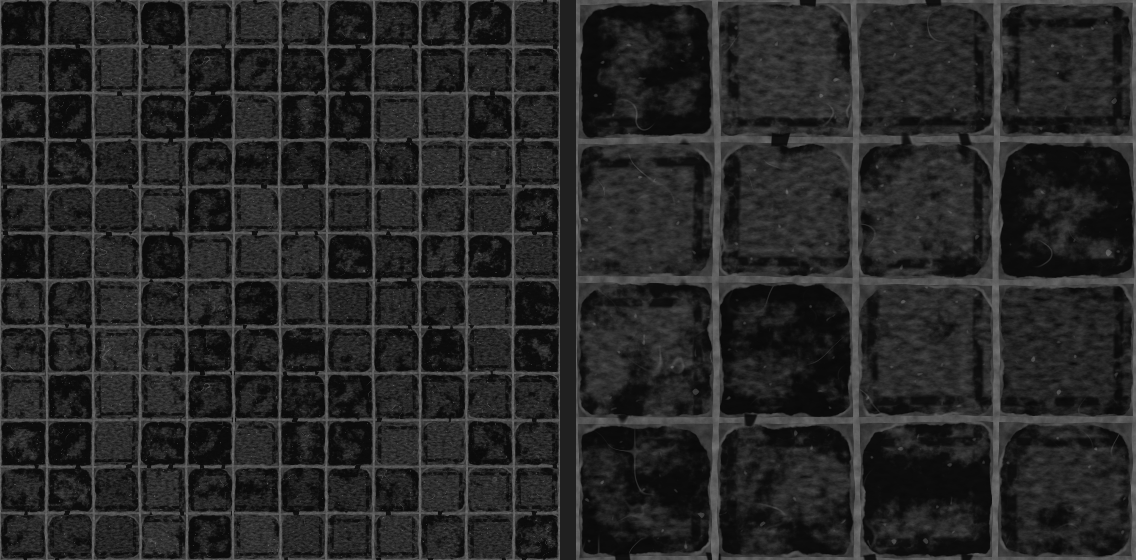
Left: the whole. Right: its middle third, enlarged.
Give the GLSL for this texture, as a WebGL 2 fragment shader.

```glsl
#version 300 es
precision highp float;
// Worn black glazed tiles on a 12 by 12 grid with thin grey grout.
// Each tile is a rounded box with uneven corners; gradient noise adds brushed
// grain, dark stains, soot bands, scratches and flecks. Some rows recur.

#define TILES 12.0         // repeats across and down
#define HALF_SIZE 0.46     // half the side of a tile, in cells
#define GROUT_HALF 0.023   // half the width of a grout line, in cells
#define WOBBLE 0.035       // unevenness of the grid
#define CHIPPING 0.035     // roughness of tile edges
#define GRAIN 0.14         // strength of the brushed grain
#define STAIN 0.90         // strength of the dark stains
#define SOOT 0.032         // darkest grey
#define GLAZE 0.165        // mean grey of a clean tile
#define MORTAR 0.22        // grey of the filled corners
#define GROUT 0.36         // grey of the grout lines

uniform vec2 u_resolution;
out vec4 fragColor;

vec2 hash2(vec2 p) {
  vec3 q = fract(p.xyx * vec3(0.1031, 0.1030, 0.0973));
  q += dot(q, q.yzx + 33.33);
  return fract((q.xx + q.yz) * q.zy);
}

float corner(vec2 cell, vec2 offset, vec2 f) {
  return dot(hash2(cell + offset) * 2.0 - 1.0, f - offset);
}

float gradientNoise(vec2 p) {
  vec2 i = floor(p), f = fract(p);
  vec2 u = f * f * f * (f * (f * 6.0 - 15.0) + 10.0);
  float low = mix(corner(i, vec2(0, 0), f), corner(i, vec2(1, 0), f), u.x);
  float high = mix(corner(i, vec2(0, 1), f), corner(i, vec2(1, 1), f), u.x);
  return mix(low, high, u.y);
}

float fbm(vec2 p) {
  float sum = 0.0, amplitude = 1.0;
  for (int i = 0; i < 4; i++) {
    sum += amplitude * gradientNoise(p);
    p = mat2(1.6, 1.2, -1.2, 1.6) * p + 17.3;
    amplitude *= 0.5;
  }
  return sum;
}

// Rows counted from the top; most of the first five appear twice.
float rowKind(float row) {
  return row < 5.0 ? row : row < 6.0 ? 0.0 : row < 8.0 ? row - 1.0 : row - 7.0;
}

float tileDistance(vec2 p, vec2 radii) {
  float r = p.x < 0.0 ? radii.x : radii.y;
  r = p.y > 0.0 ? 0.10 + 0.20 * r : 0.04 + 0.15 * r * r;
  vec2 c = abs(p) - HALF_SIZE + r;
  return length(max(c, 0.0)) + min(max(c.x, c.y), 0.0) - r;
}

float band(float x, float centre, float width) {
  return 1.0 - smoothstep(width * 0.4, width, abs(x - centre));
}

// Grey of the glaze at f inside a cell; q is its place in the noise.
float glazeTone(vec2 f, vec2 q, float d, vec2 look, vec2 marks) {
  float tone = GLAZE + 0.07 * (look.x - 0.5);
  tone += GRAIN * fbm(q * vec2(11.0, 21.0));

  float stain = fbm(q * 3.1) + 0.8 * (look.y - 0.52) + 0.35 * fbm(q * 14.0);
  stain += 0.35 * smoothstep(-0.16, 0.0, d);
  float dark = STAIN * smoothstep(-0.05, 0.5, stain);

  float broken = smoothstep(-0.35, 0.15, fbm(q * 7.0 + 41.0));
  float soot = band(f.x, 0.12, 0.06) * step(0.45, marks.x);
  soot = max(soot, band(f.x, 0.87, 0.05) * step(marks.x, 0.65));
  soot = max(soot, band(f.y, 0.84, 0.05) * step(0.5, marks.y));
  soot = max(soot, band(f.y, 0.13, 0.05) * step(marks.y, 0.6));
  tone = mix(tone, SOOT, max(dark, 0.85 * soot * broken));

  float crack = 1.0 - smoothstep(0.0, 0.03, abs(gradientNoise(q * 3.7 + 9.0)));
  crack *= smoothstep(0.12, 0.4, gradientNoise(q * 2.3 + 63.0));
  float fleck = smoothstep(0.38, 0.55, gradientNoise(q * 17.0 + 5.0));
  return tone + 0.13 * crack + 0.16 * fleck;
}

void main() {
  vec2 p = gl_FragCoord.xy / u_resolution * TILES;
  float pixel = TILES / min(u_resolution.x, u_resolution.y);
  p += WOBBLE * vec2(gradientNoise(p * 0.8 + 3.0), gradientNoise(p * 0.9 + 71.0));

  // Cell, its identity and its own noise space
  vec2 cell = mod(floor(p), TILES), f = fract(p);
  vec2 id = vec2(cell.x, rowKind(TILES - 1.0 - cell.y));
  vec2 q = f + id * 3.0;
  vec2 look = hash2(id + 11.0), marks = hash2(id + 47.0);

  // Tile over rough mortar, with a pale chipped rim
  float d = tileDistance(f - 0.5, hash2(id + 83.0)) + CHIPPING * fbm(q * 6.0);
  float grey = MORTAR + 0.11 * fbm(q * 12.0);
  grey = mix(glazeTone(f, q, d, look, marks), grey, smoothstep(-pixel, pixel, d));
  float rim = 1.0 - smoothstep(0.0, 0.012 + pixel, abs(d - 0.012));
  grey += 0.11 * rim * smoothstep(-0.15, 0.3, gradientNoise(q * 4.0 + 29.0));

  // Grout: bright upright lines, duller level ones
  vec2 line = abs(fract(p + 0.5) - 0.5);
  float halfWidth = GROUT_HALF + 0.016 * gradientNoise(p * 5.0);
  vec2 grout = 1.0 - smoothstep(halfWidth - pixel * 0.5, halfWidth + pixel * 0.5, line);
  float groutTone = GROUT + 0.12 * fbm(p * 13.0);
  grey = mix(grey, groutTone - 0.02, grout.y);
  grey = mix(grey, groutTone + 0.02, grout.x);

  // Black chips along the level joints
  float chip = smoothstep(0.2, 0.27, gradientNoise(p * vec2(4.5, 2.0) + 19.0));
  chip *= 1.0 - smoothstep(0.035, 0.055, line.y + 0.02 * fbm(p * 9.0));
  grey = mix(grey, SOOT, 0.9 * chip * (1.0 - grout.x));

  fragColor = vec4(vec3(clamp(grey, 0.015, 0.5)), 1.0);
}
```
